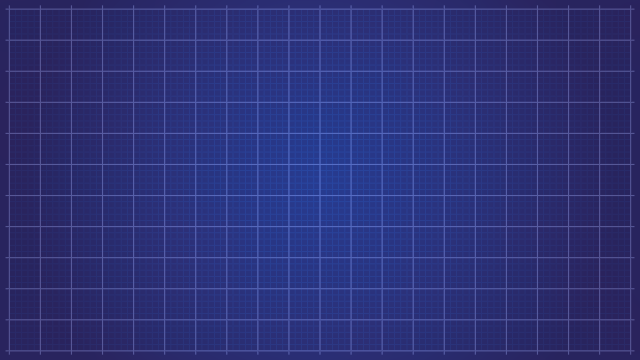
Give the GLSL for this pattern, as a Shadertoy shader.

```glsl
// Blueprint sheet: a centred 20 x 11 grid of fine lines over a radial blue glow.
// Each square is split in five by faint lines; main lines overhang the frame.
// Line coverage is computed analytically so thin strokes stay even at any size.

#define CELLS vec2(20.0, 11.0)
#define CELL 0.0863
#define SUBDIVISIONS 5.0
#define MAJOR_WIDTH 0.0031
#define MINOR_WIDTH 0.0018
#define OVERHANG 0.0105
#define GLOW_RADIUS 0.82
#define MOTTLE 0.012
#define MAJOR_LIGHT vec3(0.180, 0.200, 0.220)
#define MINOR_LIGHT vec3(0.005, 0.065, 0.105)

float hash(vec2 p) {
    vec3 q = fract(p.xyx * 0.1031);
    q += dot(q, q.yzx + 33.33);
    return fract((q.x + q.y) * q.z);
}

float valueNoise(vec2 p) {
    vec2 i = floor(p), f = fract(p);
    f = f * f * (3.0 - 2.0 * f);
    return mix(mix(hash(i), hash(i + vec2(1, 0)), f.x),
               mix(hash(i + vec2(0, 1)), hash(i + vec2(1, 1)), f.x), f.y);
}

// Share of a pixel covered by the nearest line, for each axis.
vec2 lineCoverage(vec2 p, float spacing, float width, float pixel) {
    vec2 d = abs(fract(p / spacing + 0.5) - 0.5) * spacing;
    return clamp(0.5 * (width + pixel) - d, 0.0, min(width, pixel)) / pixel;
}

// Soft-edged rectangle: 1 inside, 0 outside.
float insideBox(vec2 p, vec2 halfSize, float pixel) {
    vec2 m = clamp((halfSize - abs(p)) / pixel + 0.5, 0.0, 1.0);
    return m.x * m.y;
}

// Bright blue centre falling through violet blue to dark indigo.
vec3 paper(vec2 p) {
    float t = clamp(length(p) / GLOW_RADIUS, 0.0, 1.0);
    vec3 centre = vec3(0.150, 0.235, 0.570);
    vec3 middle = vec3(0.168, 0.190, 0.475);
    vec3 rim = vec3(0.160, 0.140, 0.368);
    vec3 colour = t < 0.5 ? mix(centre, middle, t * 2.0)
                          : mix(middle, rim, t * 2.0 - 1.0);
    float blotch = valueNoise(p * 7.0 + 20.0) - 0.5;
    return colour + MOTTLE * blotch * vec3(1.0, -0.4, -0.6);
}

void mainImage(out vec4 fragColor, in vec2 fragCoord) {
    float pixel = 1.0 / iResolution.y;
    vec2 p = (fragCoord - 0.5 * iResolution.xy) * pixel;
    vec2 halfFrame = 0.5 * CELLS * CELL;
    vec2 gridPos = p + halfFrame;
    vec2 edge = vec2(MAJOR_WIDTH);

    // Main lines, with short tails past the frame.
    vec2 major = lineCoverage(gridPos, CELL, MAJOR_WIDTH, pixel);
    major.x *= insideBox(p, halfFrame + vec2(edge.x, OVERHANG), pixel);
    major.y *= insideBox(p, halfFrame + vec2(OVERHANG, edge.y), pixel);
    float majorLine = max(major.x, major.y);

    // Faint subdivisions, kept within the frame.
    vec2 minor = lineCoverage(gridPos, CELL / SUBDIVISIONS, MINOR_WIDTH, pixel);
    float minorLine = max(minor.x, minor.y) * insideBox(p, halfFrame, pixel);
    minorLine *= 1.0 - majorLine;

    // Fine lines fade with the glow.
    float fade = mix(1.0, 0.6, smoothstep(0.2, GLOW_RADIUS, length(p)));
    vec3 colour = paper(p);
    colour += MINOR_LIGHT * minorLine * fade;
    colour += MAJOR_LIGHT * majorLine;
    fragColor = vec4(colour, 1.0);
}
```
